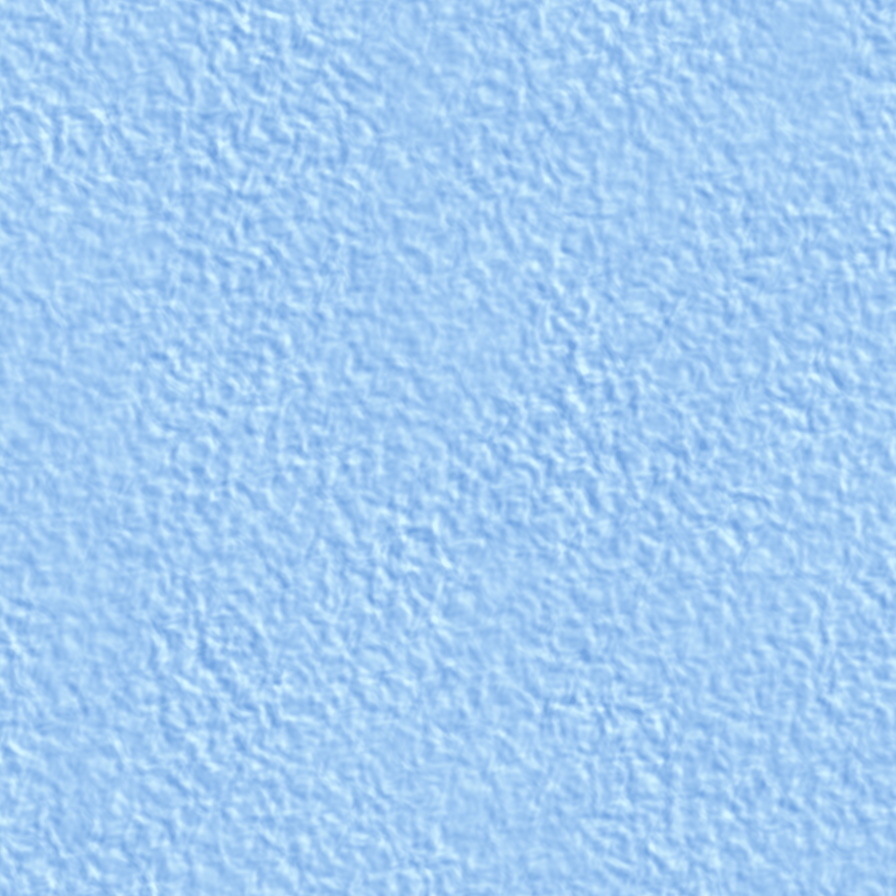
Give the GLSL for this texture, as a three.js fragment shader.

```glsl
varying vec2 vUv;

const vec3 SHADOW_BLUE = vec3(0.50, 0.69, 0.905);
const vec3 BASE_BLUE = vec3(0.637, 0.80, 0.96);
const vec3 LIGHT_BLUE = vec3(0.82, 0.95, 1.0);
const vec2 LIGHT_DIR = vec2(0.77, 0.64);
const float LIGHT_STEP = 0.0038;

// Random unit gradient for a lattice cell
vec2 hashGradient(vec2 cell) {
  float angle = 6.2832 * fract(sin(dot(cell, vec2(127.1, 311.7))) * 43758.5453);
  return vec2(cos(angle), sin(angle));
}

float gradientNoise(vec2 p) {
  vec2 cell = floor(p);
  vec2 f = fract(p);
  vec2 w = f * f * f * (f * (f * 6.0 - 15.0) + 10.0);
  vec2 right = vec2(1.0, 0.0);
  vec2 up = vec2(0.0, 1.0);
  float a = dot(hashGradient(cell), f);
  float b = dot(hashGradient(cell + right), f - right);
  float c = dot(hashGradient(cell + up), f - up);
  float d = dot(hashGradient(cell + 1.0), f - 1.0);
  return mix(mix(a, b, w.x), mix(c, d, w.x), w.y);
}

vec2 rotate(vec2 p, float angle) {
  float c = cos(angle);
  float s = sin(angle);
  return vec2(c * p.x - s * p.y, s * p.x + c * p.y);
}

// Bumps slightly stretched across the light, bent by a gentle warp
float plasterHeight(vec2 uv, float frequency, float gain) {
  vec2 warp = vec2(gradientNoise(uv * 29.0 + 7.3), gradientNoise(uv * 29.0 + 51.9));
  vec2 p = rotate(uv + 0.007 * warp, -0.69) * vec2(1.0, 0.82);
  float height = 0.0;
  float amplitude = 1.0;
  for (int octave = 0; octave < 3; octave++) {
    height += amplitude * gradientNoise(p * frequency + 13.7);
    p = rotate(p, 0.55);
    frequency *= 1.7;
    amplitude *= gain;
  }
  return height;
}

// Uneven relief: smooth drifts between rougher patches
float roughness(vec2 uv) {
  float patches = gradientNoise(uv * 5.0 + 3.1) + 0.7 * gradientNoise(uv * 11.0 + 28.4);
  return clamp(1.0 + 0.6 * patches, 0.65, 1.4);
}

vec3 paintColor(float light) {
  vec3 shaded = mix(BASE_BLUE, SHADOW_BLUE, clamp(-light / 2.6, 0.0, 1.3));
  return mix(shaded, LIGHT_BLUE, clamp(light / 3.1, 0.0, 1.1));
}

void main() {
  // Slope towards the light at the upper right
  vec2 offset = LIGHT_DIR * LIGHT_STEP;
  float frequency = 58.0;
  float gain = 0.6;
  float lower = plasterHeight(vUv - offset, frequency, gain);
  float upper = plasterHeight(vUv + offset, frequency, gain);
  float slope = lower - upper;
  float crest = 0.5 * (lower + upper);

  // Relief shading with a broad tint
  float relief = (2.9 * slope + 1.6 * crest) * roughness(vUv);
  float tint = 0.4 * gradientNoise(vUv * 3.0 + 17.2) + 0.5 * gradientNoise(vUv * 14.0 + 61.5);
  gl_FragColor = vec4(clamp(paintColor(relief + tint), 0.0, 1.0), 1.0);
}
```
